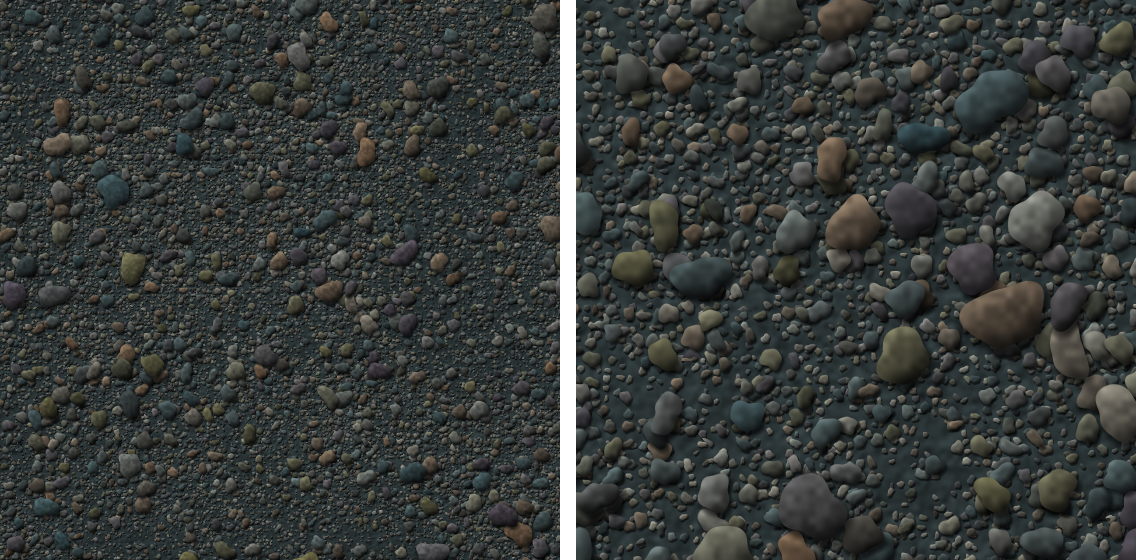
Left, the full canvas; right, a detail of the centre.
A WebGL 2 fragment shader for this texture:

```glsl
#version 300 es
precision highp float;
// Weathered concrete with exposed aggregate: sandy teal-grey cement strewn
// with stones. Six layers of jittered cells, from grit to large pebbles, each
// stone a lobed superellipse with dome shading and a soft cast shadow.

#define LAYERS 6
#define FINEST_CELLS 160.0
#define LAYER_RATIO 0.63
#define CEMENT vec3(0.165, 0.202, 0.208)
#define STONE_DARK vec3(0.20, 0.22, 0.22)
#define STONE_PALE vec3(0.43, 0.43, 0.40)
#define LIGHT_DIR vec2(-0.49, 0.87)
#define DOME_CONTRAST 0.62
#define SHADOW_DEPTH 0.62
#define SAND_RELIEF 0.30

uniform vec2 u_resolution;
out vec4 fragColor;

vec3 hash3(vec2 cell, float seed) {
    vec3 p = fract(vec3(cell.xyx + seed * 17.3) * vec3(0.1031, 0.1030, 0.0973));
    p += dot(p, p.yxz + 33.33);
    return fract((p.xxy + p.yzz) * p.zyx);
}

float valueNoise(vec2 p) {
    vec2 i = floor(p), f = fract(p);
    f = f * f * (3.0 - 2.0 * f);
    float low = mix(hash3(i, 1.0).x, hash3(i + vec2(1, 0), 1.0).x, f.x);
    float high = mix(hash3(i + vec2(0, 1), 1.0).x, hash3(i + vec2(1, 1), 1.0).x, f.x);
    return mix(low, high, f.y);
}

// Height of the sandy cement surface
float sandHeight(vec2 uv) {
    return 0.5 * valueNoise(uv * 75.0) + 0.6 * valueNoise(uv * 150.0 + 9.0)
         + 0.45 * valueNoise(uv * 270.0 + 31.0);
}

// Mostly neutral stones, with occasional warm, olive, teal and plum ones
vec3 stoneColor(vec3 h, float tintAmount, float paleness) {
    vec3 grey = mix(STONE_DARK, STONE_PALE, clamp(h.x * paleness, 0.0, 1.0));
    vec3 tint = h.y < 0.25 ? vec3(0.37, 0.29, 0.22)
              : h.y < 0.50 ? vec3(0.31, 0.30, 0.20)
              : h.y < 0.80 ? vec3(0.16, 0.24, 0.26)
                           : vec3(0.24, 0.22, 0.25);
    return mix(grey, tint, tintAmount * h.z);
}

// Distance-like shape value: 0 at the centre, 1 on the outline
float stoneShape(vec2 q, vec2 axes, vec3 h) {
    vec2 a = abs(q / axes) + 1e-4;
    float e = 2.0 + 1.3 * h.x;
    float d = pow(pow(a.x, e) + pow(a.y, e), 1.0 / e);
    float angle = atan(q.y, q.x + 1e-5);
    float lobes = 0.09 * cos(3.0 * angle + 6.28 * h.y)
                + 0.05 * cos(5.0 * angle + 6.28 * h.z);
    return d / (1.0 + lobes);
}

// Lays one layer of scattered stones over the colour beneath
vec3 addStones(vec3 col, vec2 uv, float cells, float density, float coarse,
               float seed, float grain) {
    vec2 p = uv * cells, home = floor(p);
    float pixel = cells / u_resolution.y;
    for (int k = 0; k < 9; k++) {
        vec2 cell = home + vec2(k % 3, k / 3) - 1.0;
        vec3 place = hash3(cell, seed), form = hash3(cell, seed + 2.0);
        if (place.z > density) continue;
        vec3 tone = hash3(cell, seed + 4.0), edge = hash3(cell, seed + 6.0);

        vec2 offset = p - cell - 0.5 - (place.xy - 0.5) * 0.6;
        float radius = mix(0.26, 0.46, form.x);
        vec2 axes = radius * vec2(1.0, mix(0.52, 0.95, form.y));
        float turn = 6.28 * form.z;
        mat2 spin = mat2(cos(turn), sin(turn), -sin(turn), cos(turn));
        vec2 q = offset * spin;

        // Cast shadow and dark crevice on the side away from the light
        float reach = mix(0.13, 0.07, coarse);
        vec2 qs = (offset + LIGHT_DIR * reach) * spin;
        float shade = 1.0 - smoothstep(0.82, 1.28, stoneShape(qs, axes, edge));
        col *= 1.0 - SHADOW_DEPTH * shade;

        // Domed body with a random tilt
        float d = stoneShape(q, axes, edge);
        vec2 facing = normalize(spin * (q / (axes * axes)) + 1e-4);
        float slope = smoothstep(0.15, 1.05, d);
        float lit = 0.88 + DOME_CONTRAST * slope * dot(facing, LIGHT_DIR)
                  + 0.3 * (edge.x - 0.5);
        vec3 body = stoneColor(tone, mix(0.4, 1.0, coarse), mix(1.15, 0.65, coarse));
        body *= lit * (0.82 + 0.36 * grain);
        float cover = clamp(0.5 + (1.0 - d) * axes.y / pixel, 0.0, 1.0);
        col = mix(col, body, cover);
    }
    return col;
}

void main() {
    vec2 uv = gl_FragCoord.xy / u_resolution.y;

    // Cement: broad stains and side-lit sand relief
    float patches = 0.65 * valueNoise(uv * 5.0 + 3.0) + 0.35 * valueNoise(uv * 13.0);
    float relief = sandHeight(uv + LIGHT_DIR * -0.0015) - sandHeight(uv + LIGHT_DIR * 0.0015);
    float grain = valueNoise(uv * 230.0 + 57.0);
    vec3 col = CEMENT * (0.86 + 0.28 * patches);
    col *= max(0.3, 1.0 + SAND_RELIEF * 2.0 * relief + 0.3 * (grain - 0.5));

    // Stones: grit first, larger pebbles on top
    float cells = FINEST_CELLS;
    for (int i = 0; i < LAYERS; i++) {
        float coarse = float(i) / float(LAYERS - 1);
        float clustering = mix(0.35 + 1.3 * patches, 1.0, coarse);
        float density = mix(0.62, 0.20, coarse) * clustering;
        col = addStones(col, uv, cells, density, coarse, 11.0 + 8.0 * float(i), grain);
        cells *= LAYER_RATIO;
    }
    fragColor = vec4(clamp(col, 0.0, 1.0), 1.0);
}
```
